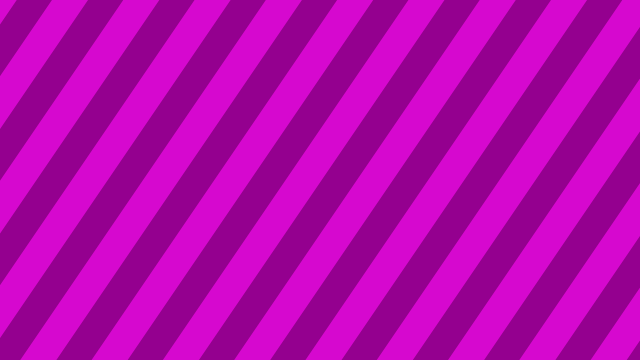
Write a Shadertoy shader that draws this pattern.

```glsl
// Diagonal two-tone magenta stripes, leaning to the right.

const vec3  LIGHT_COLOR  = vec3(0.84, 0.03, 0.81);
const vec3  DARK_COLOR   = vec3(0.58, 0.00, 0.56);
const float STRIPE_ANGLE = 0.9722;  // radians above the horizontal
const float PERIOD       = 0.1636;  // light plus dark band, in canvas heights
const float LIGHT_SHARE  = 0.506;   // part of a period that is light
const float PHASE        = 0.229;   // periods from a light centre to mid canvas
const float EDGE_PIXELS  = 0.6;     // half width of the smoothed edge

// Signed distance to the nearest light band, negative inside it.
float lightBand(vec2 p) {
    vec2 across = vec2(sin(STRIPE_ANGLE), -cos(STRIPE_ANGLE));
    float cell = fract(dot(p, across) / PERIOD + PHASE + 0.5) - 0.5;
    return (abs(cell) - 0.5 * LIGHT_SHARE) * PERIOD;
}

void mainImage(out vec4 fragColor, in vec2 fragCoord) {
    // Centred coordinates, one unit per canvas height
    vec2 p = (fragCoord - 0.5 * iResolution.xy) / iResolution.y;

    // Antialiased blend between the two bands
    float edge = EDGE_PIXELS / iResolution.y;
    float dark = smoothstep(-edge, edge, lightBand(p));
    fragColor = vec4(mix(LIGHT_COLOR, DARK_COLOR, dark), 1.0);
}
```
